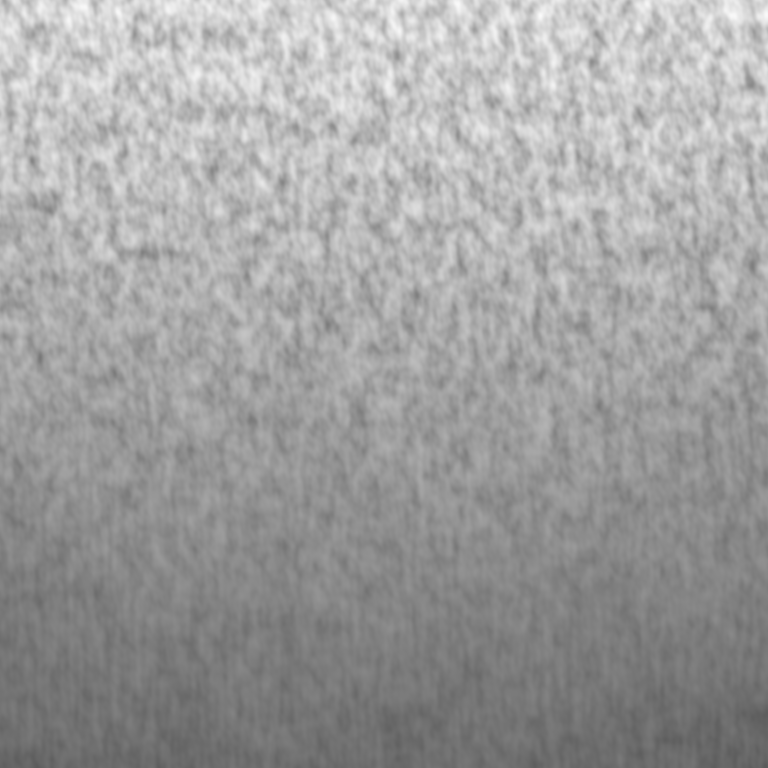
Write a Shadertoy shader that draws this texture.

```glsl
// Brushed grey surface: a vertical light-to-dark ramp covered with soft mottling.
// Octaves of gradient noise, stretched upright and slightly slanted, form the
// grain; its contrast fades from the bright top to the smooth dark bottom.

const float BOTTOM_GREY = 0.425;
const float MIDDLE_GREY = 0.633;
const float TOP_GREY = 0.832;
const float GRAIN_TOP = 0.26;        // mottling contrast near the top edge
const float GRAIN_BOTTOM = 0.06;     // and at the bottom edge
const float DARK_SPOTS = 0.25;       // how far dark grains outweigh bright ones
const float STREAK_CONTRAST = 0.04;
const float CLOUD_CONTRAST = 0.03;
const float CORNER_SHADE = 0.035;
const int OCTAVES = 4;
const vec2 GRAIN_SCALE = vec2(27.0, 18.0);
const float OCTAVE_STEP = 1.75;
const vec4 OCTAVE_WEIGHTS = vec4(0.38, 0.66, 0.60, 0.30);
const vec4 OCTAVE_SLANTS = vec4(0.05, 0.20, 0.08, 0.15);
const vec2 STREAK_SCALE = vec2(105.0, 17.0);
const vec2 CLOUD_SCALE = vec2(9.0, 6.0);

// Random unit vector for a lattice point
vec2 randomDirection(vec2 cell) {
    vec3 p = fract(vec3(cell.xyx) * vec3(0.1031, 0.1030, 0.0973));
    p += dot(p, p.yzx + 33.33);
    float angle = 6.28318 * fract((p.x + p.y) * p.z);
    return vec2(cos(angle), sin(angle));
}

float gradientNoise(vec2 p) {
    vec2 cell = floor(p);
    vec2 f = fract(p);
    vec2 blend = f * f * f * (f * (f * 6.0 - 15.0) + 10.0);
    float sum = 0.0;
    for (int i = 0; i < 4; i++) {
        vec2 corner = vec2(i & 1, i >> 1);
        vec2 weight = mix(1.0 - blend, blend, corner);
        sum += weight.x * weight.y * dot(randomDirection(cell + corner), f - corner);
    }
    return sum;
}

// Upright mottling from octaves of differing lean, skewed toward dark spots
float grain(vec2 p) {
    float mottle = 0.0;
    vec2 scale = GRAIN_SCALE;
    for (int i = 0; i < OCTAVES; i++) {
        vec2 leaning = vec2(p.x + OCTAVE_SLANTS[i] * p.y, p.y);
        vec2 shift = 17.3 + 41.7 * float(i) * vec2(1.0, 1.37);
        mottle += OCTAVE_WEIGHTS[i] * gradientNoise(leaning * scale + shift);
        scale *= OCTAVE_STEP;
    }
    return mottle - DARK_SPOTS * (mottle * mottle - 0.05);
}

// Smooth curve through the bottom, middle and top greys
float ramp(float y) {
    float bend = 4.0 * MIDDLE_GREY - 2.0 * (BOTTOM_GREY + TOP_GREY);
    return mix(BOTTOM_GREY, TOP_GREY, y) + bend * y * (1.0 - y);
}

void mainImage(out vec4 fragColor, in vec2 fragCoord) {
    vec2 uv = fragCoord / iResolution.xy;
    vec2 p = fragCoord / iResolution.y;

    // Base light, darker toward the lower corners
    float grey = ramp(uv.y);
    float side = abs(2.0 * uv.x - 1.0);
    grey -= CORNER_SHADE * side * side * side * (1.0 - uv.y);

    // Grain strengthens with height
    float contrast = mix(GRAIN_BOTTOM, GRAIN_TOP, smoothstep(0.1, 0.92, uv.y));
    grey += contrast * grain(p);

    // Fine upright streaks and broad faint clouds
    grey += STREAK_CONTRAST * gradientNoise(p * STREAK_SCALE + 5.7);
    grey += CLOUD_CONTRAST * gradientNoise(p * CLOUD_SCALE + 31.1);

    fragColor = vec4(vec3(clamp(grey, 0.0, 1.0)), 1.0);
}
```
